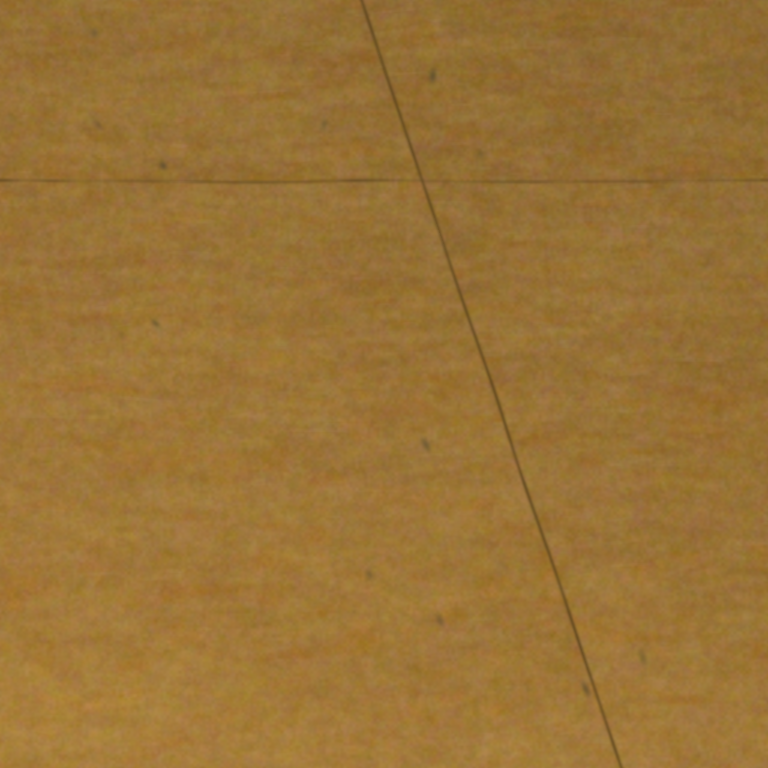
Write a Shadertoy shader that draws this texture.

```glsl
// Pale wooden floor boards in warm, dim light: short horizontal grain streaks
// from stretched value noise, fine pink and green mottling, two thin soft
// seams and a few small scuffs scattered by a hash.
#define WOOD vec3(0.602, 0.452, 0.217)
#define SEAM_COLOR vec3(0.36, 0.265, 0.11)
#define SCUFF_COLOR vec3(0.36, 0.30, 0.18)
#define LIGHT_FALLOFF vec2(0.06, 0.135)
#define STREAK_STRENGTH 0.075
#define MOTTLE_STRENGTH 0.135
#define SEAM_HEIGHT 0.764
#define SEAM_TOP_X 0.469
#define SEAM_SLOPE 0.341
#define SEAM_WIDTH 0.0027
#define SCUFF_COUNT 13

float hash(vec2 p) {
    vec3 q = fract(p.xyx * vec3(0.1031, 0.1030, 0.0973));
    q += dot(q, q.yzx + 33.33);
    return fract((q.x + q.y) * q.z);
}

float noise(vec2 p) {
    vec2 cell = floor(p), f = fract(p);
    f = f * f * (3.0 - 2.0 * f);
    float low = mix(hash(cell), hash(cell + vec2(1, 0)), f.x);
    float high = mix(hash(cell + vec2(0, 1)), hash(cell + vec2(1, 1)), f.x);
    return mix(low, high, f.y);
}

// Two octaves, turned off the pixel axes and centred on zero
float mottle(vec2 p) {
    p = mat2(0.8, 0.6, -0.6, 0.8) * p;
    return 0.55 * noise(p * 85.0) + 0.45 * noise(p * 170.0 + 31.7) - 0.5;
}

// Soft line profile: 1 on the line, 0 away from it
float softLine(float dist, float width) {
    return exp(-dist * dist / (width * width));
}

void mainImage(out vec4 fragColor, in vec2 fragCoord) {
    vec2 uv = fragCoord / iResolution.xy;

    // Light falls off towards the upper right
    vec3 color = WOOD * (1.0 + dot(LIGHT_FALLOFF, 0.5 - uv));

    // Grain streaks, denser towards the far edge, shifted per board
    float seamX = SEAM_TOP_X + SEAM_SLOPE * (1.0 - uv.y);
    float board = step(seamX, uv.x) + 2.0 * step(SEAM_HEIGHT, uv.y);
    vec2 grain = vec2(uv.x, uv.y * (1.0 + 0.25 * uv.y)) + board * vec2(3.7, 5.3);
    grain.y += 0.02 * noise(grain * 9.0);
    float broad = noise(grain * vec2(8.0, 28.0)) - 0.5;
    float fine = noise(grain * vec2(24.0, 80.0) + 9.0) - 0.5;
    float cloud = noise(grain * vec2(4.0, 9.0) + 20.0) - 0.5;
    float streak = 0.4 * broad + 0.55 * fine + 0.4 * cloud;
    color += STREAK_STRENGTH * streak * vec3(0.6, 0.75, 0.5);
    float ochre = smoothstep(0.58, 0.92, noise(grain * vec2(17.0, 55.0) + 47.0));
    color += ochre * vec3(0.006, -0.012, -0.022);
    float pale = smoothstep(0.8, 0.98, noise(grain * vec2(30.0, 85.0) + 71.0));
    color += pale * vec3(0.010, 0.014, 0.020);

    // Fine mottling: pink against green, blue against yellow, light and dark
    float pink = mottle(uv + 1.3);
    float blue = mottle(uv + 4.1);
    float value = mottle(uv + 8.3);
    vec3 tint = pink * vec3(0.3, -0.22, 0.25) + blue * vec3(-0.05, -0.05, 0.75);
    color += MOTTLE_STRENGTH * (tint + 0.42 * value);
    color += 0.022 * (noise(uv * 256.0 + 13.0) - 0.5);

    // Long slanted seam of slightly varying depth
    float slant = (uv.x - seamX) / sqrt(1.0 + SEAM_SLOPE * SEAM_SLOPE);
    slant += 0.004 * (noise(vec2(uv.y * 8.0, 2.0)) - 0.5);
    float slantDepth = 0.52 + 0.2 * noise(vec2(uv.y * 30.0, 7.0));
    color = mix(color, SEAM_COLOR, slantDepth * softLine(slant, SEAM_WIDTH));

    // Fainter level seam that almost vanishes in places
    float level = uv.y - SEAM_HEIGHT;
    level += 0.003 * (noise(vec2(uv.x * 6.0, 5.0)) - 0.5);
    float patchy = noise(vec2(uv.x * 7.0, 17.0)) * noise(vec2(uv.x * 30.0, 21.0));
    float levelDepth = 0.15 + 0.6 * patchy;
    color = mix(color, SEAM_COLOR, levelDepth * softLine(level, SEAM_WIDTH));

    // Small scuffs, mostly upright and slightly tilted
    for (int i = 0; i < SCUFF_COUNT; i++) {
        float id = float(i) + 1.0;
        vec2 center = vec2(hash(vec2(id, 3.0)), hash(vec2(id, 11.0)));
        center.x *= mix(0.6, 1.0, hash(vec2(id, 19.0)));
        vec2 d = uv - center;
        d.x += d.y * (hash(vec2(id, 23.0)) - 0.1);
        vec2 size = vec2(0.0048, mix(0.005, 0.010, hash(vec2(id, 29.0))));
        float spot = exp(-dot(d / size, d / size));
        float strength = mix(0.15, 0.75, hash(vec2(id, 37.0)));
        color = mix(color, SCUFF_COLOR, strength * spot);
    }

    fragColor = vec4(clamp(color, 0.0, 1.0), 1.0);
}
```
